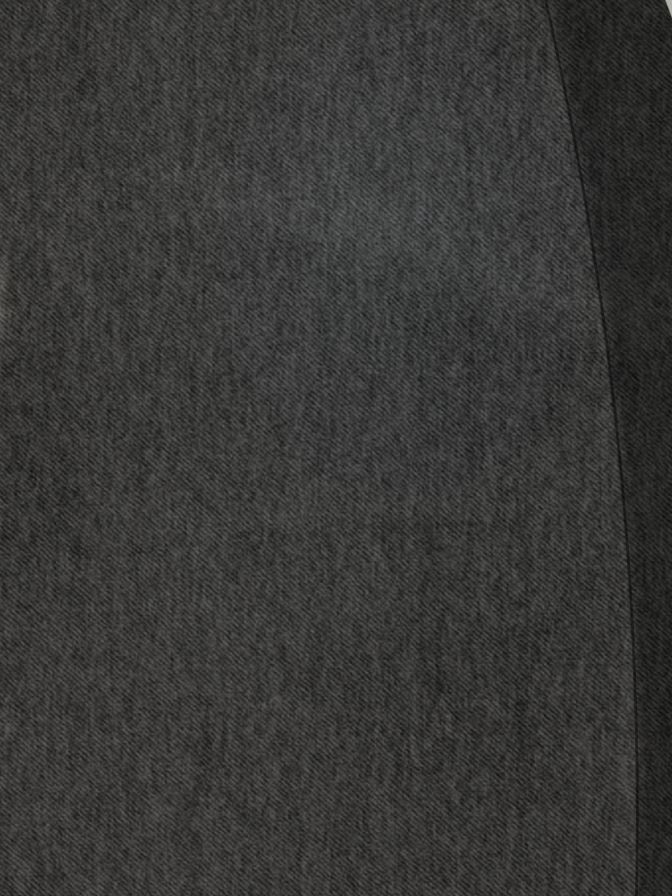
Give the GLSL for this texture, as a Shadertoy shader.

```glsl
#define RIBS 162.0          // twill ribs per canvas width
#define RIB_DEPTH 0.072
#define YARN_DEPTH 0.065
#define FUZZ_DEPTH 0.095
#define WARP_DEPTH 0.070
#define STREAK_DEPTH 0.042
#define CLOTH_LIGHT 0.222
#define PANEL_DARKEN 0.65
#define TWILL_ANGLE 0.72    // radians, falling to the right

float hash(vec2 p) {
    vec3 q = fract(vec3(p.xyx) * 0.1031);
    q += dot(q, q.yzx + 33.33);
    return fract((q.x + q.y) * q.z);
}

float noise(vec2 p) {
    vec2 cell = floor(p), f = fract(p);
    f = f * f * (3.0 - 2.0 * f);
    return mix(mix(hash(cell), hash(cell + vec2(1, 0)), f.x),
               mix(hash(cell + vec2(0, 1)), hash(cell + vec2(1, 1)), f.x), f.y);
}

float bump(vec2 p, vec2 center, vec2 radius) {
    vec2 d = (p - center) / radius;
    return exp(-dot(d, d));
}

// A crease: dark on its lower side, lit on its upper side
float crease(float d, float width) {
    float s = d / width;
    return -s * exp(-s * s);
}

// Diagonal ribs broken into short yarn floats, centred on zero
float twill(vec2 p) {
    float c = cos(TWILL_ANGLE), s = sin(TWILL_ANGLE);
    vec2 q = vec2(c * p.x - s * p.y, s * p.x + c * p.y) * RIBS;
    float wobble = 0.4 * noise(p * 22.0) + 0.25 * noise(p * 90.0);
    float rib = 0.5 * cos(6.28318 * (q.y + wobble));
    rib *= 0.5 + noise(p * RIBS * 0.6 + 31.0);
    float yarn = noise(q * vec2(1.1, 1.6)) - 0.5;
    float fuzz = noise(p * RIBS * 2.1 + 71.0) - 0.5;
    float warp = noise(p * vec2(1.3, 0.3) * RIBS + 13.0) - 0.5;
    float resolved = smoothstep(1.2, 2.2, iResolution.x / RIBS);
    return resolved * (RIB_DEPTH * rib + YARN_DEPTH * yarn
                     + FUZZ_DEPTH * fuzz + WARP_DEPTH * warp);
}

// Vertical warp streaks at three widths
float streaks(vec2 p) {
    float sum = 0.0, scale = 30.0, weight = 0.3;
    for (int i = 0; i < 3; i++) {
        sum += weight * (noise(vec2(p.x * scale, p.y * 4.0 + float(i) * 17.0)) - 0.5);
        scale *= 2.1;
        weight *= 1.25;
    }
    return sum;
}

// Broad light and soft folds; uv.y runs downwards
float drape(vec2 uv) {
    float light = CLOTH_LIGHT;
    light += 0.032 * bump(uv, vec2(0.53, 0.22), vec2(0.32, 0.18));
    light += 0.015 * bump(uv, vec2(0.38, 0.64), vec2(0.35, 0.28));
    light -= 0.028 * bump(uv, vec2(0.02, 0.50), vec2(0.13, 0.16));
    light -= 0.020 * bump(uv, vec2(0.72, 0.80), vec2(0.22, 0.30));
    float upper = uv.y - 0.235 - 0.22 * (uv.x - 0.28) - 0.012 * sin(uv.x * 9.0);
    light += 0.035 * crease(upper, 0.045) * smoothstep(0.08, 0.35, uv.x);
    float lower = uv.y - 0.585 - 0.015 * sin(uv.x * 6.0);
    light += 0.025 * crease(lower, 0.020) * bump(uv, vec2(0.5, 0.59), vec2(0.32, 0.2));
    return light + 0.010 * (noise(uv * vec2(4.0, 7.0)) - 0.5);
}

void mainImage(out vec4 fragColor, in vec2 fragCoord) {
    vec2 p = fragCoord / iResolution.x;
    vec2 uv = fragCoord / iResolution.xy;
    uv.y = 1.0 - uv.y;

    // Curved side seam and the shaded panel behind it
    float seam = uv.x - (0.812 + 0.30 * uv.y - 0.165 * uv.y * uv.y);
    float pixel = 1.0 / iResolution.x;
    float panel = smoothstep(-0.015, 0.02, seam);
    float shade = drape(uv) * mix(1.0, PANEL_DARKEN, panel);
    float contrast = mix(1.0, 0.7, panel);

    // Cloth surface
    float value = shade + contrast * (twill(p) + STREAK_DEPTH * streaks(p));
    float stitch = 1.0 - smoothstep(0.001, 0.001 + 1.5 * pixel, abs(seam));
    value *= 1.0 - 0.45 * stitch;
    value += 0.012 * exp(-pow((seam + 0.007) / 0.004, 2.0));
    value = max(value, 0.045);

    // Warm rim on the left, cool face in the middle
    float cool = bump(uv, vec2(0.60, 0.28), vec2(0.35, 0.35));
    vec3 tint = mix(vec3(1.01, 1.0, 0.97), vec3(0.99, 1.0, 1.01), cool);
    vec3 color = value * tint;
    color += vec3(0.14, 0.13, 0.12) * bump(uv, vec2(-0.01, 0.33), vec2(0.02, 0.05));

    // Pale backdrop in the upper right corner
    float corner = (uv.x - 0.99) - 0.5 * uv.y;
    color = mix(color, vec3(0.7, 0.7, 0.68), smoothstep(-pixel, pixel, corner));
    fragColor = vec4(color, 1.0);
}
```
